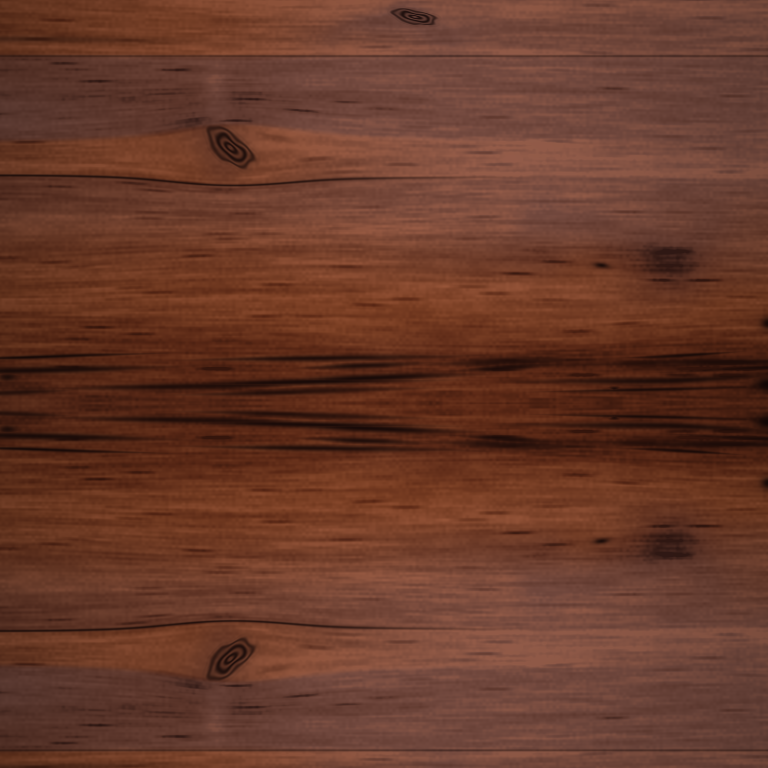
Reproduce this texture procedurally as a Shadertoy shader.

```glsl
// Dark varnished wood planks with mirrored horizontal grain, knots and black streaks.

// Warm and hazy colour ramps, dark to light
const vec3 WARM_DEEP  = vec3(0.20, 0.08, 0.045);
const vec3 WARM_DARK  = vec3(0.34, 0.15, 0.08);
const vec3 WARM_MID   = vec3(0.45, 0.23, 0.13);
const vec3 WARM_LIGHT = vec3(0.56, 0.31, 0.20);
const vec3 HAZE_DEEP  = vec3(0.19, 0.10, 0.085);
const vec3 HAZE_DARK  = vec3(0.37, 0.22, 0.18);
const vec3 HAZE_MID   = vec3(0.44, 0.28, 0.24);
const vec3 HAZE_LIGHT = vec3(0.56, 0.35, 0.28);
const vec3 BURNT      = vec3(0.075, 0.03, 0.025);

const float MIRROR_Y   = 0.475;  // height of the mirror line
const float SEAM_INNER = 0.295;  // plank seams, as distance from the mirror line
const float SEAM_OUTER = 0.452;
const float RED_EDGE   = 0.345;  // outer edge of the reddish strip
const float GRAIN      = 0.36;   // contrast of the fine grain
const int   STREAKS    = 16;     // long black streaks near the mirror line
const vec2  KNOT       = vec2(0.30, 0.333);
const vec2  SMALL_KNOT = vec2(0.54, 0.503);

float hash(vec2 p) {
    return fract(sin(dot(p, vec2(12.9898, 78.233))) * 43758.5453);
}

float noise(vec2 p) {
    vec2 i = floor(p), f = fract(p);
    f = f * f * (3.0 - 2.0 * f);
    return mix(mix(hash(i), hash(i + vec2(1, 0)), f.x),
               mix(hash(i + vec2(0, 1)), hash(i + vec2(1, 1)), f.x), f.y);
}

float blob(vec2 p, vec2 centre, vec2 radius) {
    vec2 d = (p - centre) / radius;
    return exp(-dot(d, d));
}

float band(float v, float lo, float hi, float soft) {
    return smoothstep(lo - soft, lo + soft, v) - smoothstep(hi - soft, hi + soft, v);
}

vec3 ramp(vec3 a, vec3 b, vec3 c, vec3 d, float t) {
    t = clamp(t, 0.0, 1.0) * 3.0;
    return t < 1.0 ? mix(a, b, t) : t < 2.0 ? mix(b, c, t - 1.0) : mix(c, d, t - 2.0);
}

// Dark uneven rings inside a tilted ellipse
float knotRings(vec2 p, vec2 centre, vec2 radius, float tilt) {
    float c = cos(tilt), s = sin(tilt);
    vec2 d = mat2(c, -s, s, c) * (p - centre) / radius;
    float r = length(d) + 0.35 * (noise(d * 2.0 + 7.0) - 0.5);
    float rings = 0.5 + 0.5 * sin(r * 17.0);
    return (0.25 + 0.6 * rings) * (1.0 - smoothstep(0.6, 1.25, r));
}

// Tapered streaks with random place, length and weight
float blackStreaks(vec2 p) {
    float ink = 0.0;
    for (int i = 0; i < STREAKS; i++) {
        float k = float(i);
        vec2 centre = vec2(hash(vec2(k, 1.3)) * 1.1, 0.014 + 0.064 * hash(vec2(k, 4.7)));
        float halfLength = mix(0.08, 0.26, hash(vec2(k, 8.1)));
        float u = (p.x - centre.x) / halfLength;
        float taper = 1.0 - smoothstep(0.1, 1.0, abs(u));
        float y = p.y - centre.y - 0.005 * (noise(vec2(p.x * 7.0, k)) - 0.5) - 0.004 * u;
        float width = mix(0.0012, 0.0036, hash(vec2(k, 2.9))) * (0.4 + taper);
        ink = max(ink, taper * exp(-y * y / (width * width)));
    }
    return ink;
}

// Short dark pores scattered one per cell
float pores(vec2 p) {
    vec2 q = p * vec2(16.0, 130.0);
    q.x += hash(vec2(floor(q.y), 3.0)) * 5.0;
    vec2 cell = floor(q), f = fract(q) - 0.5;
    float shape = smoothstep(0.5, 0.1, abs(f.x)) * smoothstep(0.45, 0.05, abs(f.y));
    return shape * smoothstep(0.82, 1.0, hash(cell));
}

void mainImage(out vec4 fragColor, in vec2 fragCoord) {
    vec2 uv = fragCoord / iResolution.xy;
    vec2 p = vec2(uv.x, abs(uv.y - MIRROR_Y));

    // Grain coordinates: gentle waves, bent around the knots
    vec2 g = p;
    g.y += 0.014 * (noise(p * vec2(3.0, 11.0)) - 0.5);
    g.y -= 0.7 * (p.y - KNOT.y) * blob(p, KNOT, vec2(0.09, 0.04));
    g.y -= 0.6 * (p.y - SMALL_KNOT.y) * blob(p, SMALL_KNOT, vec2(0.07, 0.02));
    float coarse = noise(g * vec2(3.0, 55.0));
    float medium = noise(g * vec2(7.0, 140.0) + 31.0);
    float fine   = noise(g * vec2(24.0, 300.0) + 57.0);
    float cloud  = noise(p * vec2(4.0, 16.0) + 13.0);
    float speck  = noise(p * 230.0);

    // Broad tone of each plank
    float outer = band(g.y, RED_EDGE, SEAM_OUTER, 0.006);
    float red = band(g.y, SEAM_INNER, RED_EDGE, 0.004) + smoothstep(0.449, 0.455, p.y);
    float tone = mix(0.36, 0.68, smoothstep(0.04, 0.14, p.y));
    tone += 0.12 * red - 0.22 * outer * (1.0 - 0.65 * smoothstep(0.35, 0.75, p.x));
    tone -= 0.24 * band(g.y, 0.25, SEAM_INNER, 0.014) * (1.0 - smoothstep(0.4, 0.7, p.x));
    tone -= 0.22 * band(g.y, 0.038, 0.078, 0.012) * smoothstep(0.4, 0.8, p.x);
    tone += 0.14 * blob(p, vec2(0.6, 0.33), vec2(0.3, 0.17));

    // Smoky stains, and the pale flare beside the knot
    vec2 s = p + 0.05 * (vec2(cloud, noise(p * 17.0)) - 0.5);
    float stain = 0.44 * blob(s, vec2(0.87, 0.195), vec2(0.06, 0.055))
                + 0.26 * blob(s, vec2(0.72, 0.21), vec2(0.15, 0.035))
                + 0.30 * blob(s, vec2(0.26, 0.345), vec2(0.06, 0.035))
                + 0.30 * blob(s, vec2(0.51, 0.485), vec2(0.08, 0.02));
    tone += 0.32 * blob(s, vec2(0.268, 0.39), vec2(0.02, 0.04)) - stain;

    // Fine grain and uneven varnish
    tone += GRAIN * (0.45 * coarse + 0.75 * medium + 0.7 * fine - 0.95);
    tone += 0.16 * (cloud - 0.5) + 0.14 * (speck - 0.5) - 0.38 * pores(g);

    // Haze grows outwards from the warm centre
    float haze = smoothstep(0.10, 0.32, p.y) * (0.55 + 0.4 * smoothstep(0.2, 0.7, p.x));
    haze += 0.35 * outer - 0.4 * red * (1.0 - smoothstep(0.2, 0.6, p.x)) + stain;
    haze = clamp(haze + 0.25 * (cloud - 0.5), 0.0, 1.0);
    vec3 color = mix(ramp(WARM_DEEP, WARM_DARK, WARM_MID, WARM_LIGHT, tone),
                     ramp(HAZE_DEEP, HAZE_DARK, HAZE_MID, HAZE_LIGHT, tone), haze);

    // Seams, streaks, knots and burnt flecks
    float seamFade = 1.0 - smoothstep(0.35, 0.75, p.x);
    float ink = 0.75 * seamFade * exp(-pow((g.y - SEAM_INNER) / 0.0018, 2.0));
    ink = max(ink, 0.4 * exp(-pow((p.y - SEAM_OUTER) / 0.0016, 2.0)));
    ink = max(ink, 0.8 * seamFade * coarse * exp(-pow((g.y - 0.473) / 0.004, 2.0)));
    ink = max(ink, blackStreaks(p) * (0.55 + 0.45 * medium));
    ink = max(ink, knotRings(p, KNOT, vec2(0.037, 0.019), -0.7));
    ink = max(ink, knotRings(p, SMALL_KNOT, vec2(0.03, 0.010), -0.2));
    ink = max(ink, 0.9 * blob(s, vec2(0.763, 0.160), vec2(0.011, 0.0035)));
    ink = max(ink, 0.8 * blob(p, vec2(0.80, 0.019), vec2(0.006, 0.003)));
    ink = max(ink, blob(p, vec2(1.0, 0.025), vec2(0.018, 0.010)));
    ink = max(ink, 0.9 * blob(p, vec2(1.0, 0.104), vec2(0.009, 0.008)));
    ink = max(ink, 0.8 * blob(p, vec2(0.01, 0.034), vec2(0.012, 0.005)));
    color = mix(color, BURNT, clamp(ink, 0.0, 1.0));

    // Darker towards the sides
    vec2 c = uv - vec2(0.53, 0.52);
    color *= 1.06 - 0.75 * c.x * c.x - 0.25 * c.y * c.y;
    fragColor = vec4(color, 1.0);
}
```
